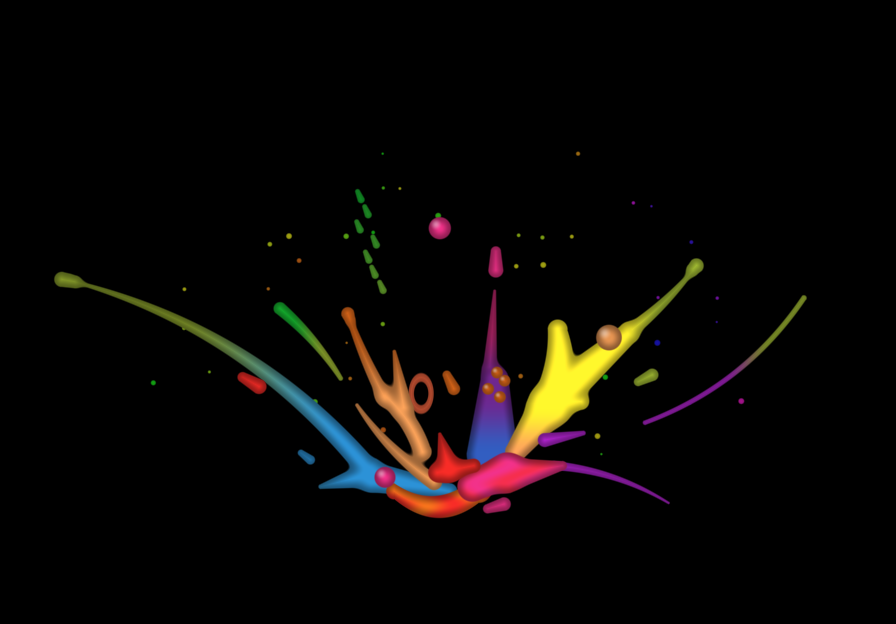
Reproduce this background procedurally as a WebGL 1 fragment shader.

```glsl
precision highp float;
// Glossy rainbow paint splash bursting from a low centre on black.
uniform vec2 u_resolution;

const vec2 CANVAS = vec2(7.68, 5.36); // y runs downwards
const vec3 BLUE = vec3(.16, .53, .78);
const vec3 GREEN = vec3(.08, .7, .18);
const vec3 LIME = vec3(.64, .74, .2);
const vec3 YELLOW = vec3(.97, .9, .16);
const vec3 ORANGE = vec3(.9, .42, .1);
const vec3 PEACH = vec3(.93, .6, .33);
const vec3 RED = vec3(.9, .16, .14);
const vec3 PINK = vec3(.88, .18, .5);
const vec3 VIOLET = vec3(.7, .14, .82);

float hash(vec2 c) {
  return fract(sin(dot(c, vec2(127.1, 311.7))) * 4375.8);
}

// Melts a limb into d; shape holds start radius, end radius, bow
float limb(float d, vec2 p, vec4 ends, vec3 shape) {
  vec2 ab = ends.zw - ends.xy;
  float t = clamp(dot(p - ends.xy, ab) / dot(ab, ab), 0., 1.);
  vec2 bend = vec2(-ab.y, ab.x) * shape.z * 4. * t * (1. - t);
  float e = length(p - ends.xy - ab * t - bend) - mix(shape.x, shape.y, t);
  float h = max(.08 - abs(d - e), 0.);
  return min(d, e) - h * h * 3.;
}

// Rounded paint with a dark rim over the colour below
vec3 paint(vec3 under, float d, vec3 tint) {
  float px = CANVAS.x / u_resolution.x;
  vec3 body = tint * mix(.65, 1.08, smoothstep(0., .09, -d));
  return mix(under, body, smoothstep(px, -px, d));
}

// Disc with a pale highlight
vec3 ball(vec3 col, vec2 p, vec2 c, float r, vec3 tint) {
  col = paint(col, length(p - c) - r, tint);
  float shine = smoothstep(r * .6, 0., length(p - c + r * .35));
  return mix(col, vec3(1.), .4 * shine);
}

// Teardrop with its heavy end along axis
vec3 drop(vec3 col, vec2 p, vec2 c, vec2 axis, vec3 tint) {
  vec3 shape = length(axis) * vec3(.55, .8, 0.);
  return paint(col, limb(9., p, vec4(c - axis, c + axis), shape), tint);
}

// One jittered dot in some cells of a grid
vec3 specks(vec2 p) {
  vec2 cell = floor(p / .24);
  vec2 c = (cell + .25 + .5 * vec2(hash(cell + 7.), hash(cell + 19.))) * .24;
  float shown = step(length((c - vec2(3.9, 2.75)) / vec2(2.8, 1.55)), 1.);
  shown *= step(hash(cell), .2);
  float hue = mix(.3, 2., hash(cell + 31.)) + 3.3 * step(5.2, c.x);
  vec3 tint = clamp(abs(mod(hue + vec3(0., 4., 2.), 6.) - 3.) - 1., .1, .9);
  float r = mix(.008, .025, hash(cell + 43.));
  return shown * paint(vec3(0.), length(p - c) - r, tint);
}

vec3 plume(vec3 col, vec2 p) {
  float d = limb(9., p, vec4(4.24, 2.5, 4.2, 3.15), vec3(.012, .06, 0.));
  d = limb(d, p, vec4(4.24, 3.26, 4.22, 3.9), vec3(.12, .22, 0.));
  vec3 tint = mix(PINK * .85, vec3(.4, .14, .52), smoothstep(2.8, 3.3, p.y));
  tint = mix(tint, vec3(.18, .34, .7), smoothstep(3.4, 3.9, p.y));
  col = paint(col, d, tint);
  for (int i = 0; i < 4; i++) {
    float k = float(i);
    vec2 c = vec2(4.26 + .08 * sin(k * 2.2), 3.2 + .07 * k);
    col = ball(col, p, c, .05, ORANGE);
  }
  return drop(col, p, vec2(4.25, 2.24), vec2(0., .08), PINK);
}

vec3 yellowSplash(vec3 col, vec2 p) {
  float d = limb(9., p, vec4(4.78, 2.83, 4.72, 3.48), vec3(.085, .18, -.07));
  d = limb(d, p, vec4(4.85, 3.33, 5.38, 2.87), vec3(.16, .09, 0.));
  d = limb(d, p, vec4(4.7, 3.45, 4.98, 3.45), vec3(.14, .07, 0.));
  d = limb(d, p, vec4(4.7, 3.5, 4.42, 3.88), vec3(.17, .09, 0.));
  d = limb(d, p, vec4(5.42, 2.83, 5.96, 2.3), vec3(.06, .015, .03));
  d = limb(d, p, vec4(5.94, 2.31, 5.97, 2.28), vec3(.05, .06, 0.));
  vec3 tint = mix(YELLOW, LIME, smoothstep(5.3, 5.7, p.x));
  col = paint(col, d, mix(tint, PEACH, smoothstep(3.5, 3.9, p.y)));
  return ball(col, p, vec2(5.22, 2.9), .11, PEACH * .9);
}

vec3 leftArcs(vec3 col, vec2 p) {
  float d = limb(9., p, vec4(.6, 2.41, 3.15, 4.03), vec3(.014, .1, -.08));
  d = limb(d, p, vec4(.53, 2.4, .64, 2.42), vec3(.065, .05, 0.));
  d = limb(d, p, vec4(3.15, 4.08, 2.75, 4.18), vec3(.11, .02, 0.));
  d = limb(d, p, vec4(3.2, 4.1, 3.85, 4.22), vec3(.13, .07, 0.));
  col = paint(col, d, mix(LIME * .8, BLUE, smoothstep(1.5, 3., p.x)));
  d = limb(9., p, vec4(2.4, 2.65, 2.92, 3.25), vec3(.055, .02, -.04));
  return paint(col, d, mix(GREEN, LIME, smoothstep(2.5, 2.8, p.x)));
}

vec3 orangeHand(vec3 col, vec2 p) {
  float rim = length((p - vec2(3.61, 3.38)) * vec2(1.3, .8)) - .11;
  col = paint(col, abs(rim) - .03, mix(RED, PEACH, .5));
  float d = limb(9., p, vec4(2.99, 2.72, 3.3, 3.42), vec3(.025, .06, .02));
  d = limb(d, p, vec4(2.98, 2.69, 3., 2.74), vec3(.05, .03, 0.));
  d = limb(d, p, vec4(3.3, 3.4, 3.62, 3.88), vec3(.07, .08, -.07));
  d = limb(d, p, vec4(3.38, 3.02, 3.46, 3.5), vec3(.015, .08, 0.));
  d = limb(d, p, vec4(3.06, 3.48, 3.72, 4.14), vec3(.015, .07, .05));
  return paint(col, d, mix(ORANGE, PEACH, smoothstep(2.8, 3.5, p.y)));
}

vec3 base(vec3 col, vec2 p) {
  float swirl = .5 + .5 * sin(p.x * 13. + 2. * sin(p.y * 17.));
  float d = limb(9., p, vec4(3.38, 4.22, 4.1, 4.2), vec3(.07, .12, .2));
  col = paint(col, d, mix(RED, ORANGE, swirl));
  d = limb(9., p, vec4(4.05, 4.18, 4.35, 4.04), vec3(.13, .15, 0.));
  d = limb(d, p, vec4(4.35, 4.08, 4.82, 4.), vec3(.15, .04, 0.));
  col = paint(col, d, mix(PINK, RED, .6 * swirl));
  d = limb(9., p, vec4(3.77, 3.73, 3.85, 4.03), vec3(.015, .11, 0.));
  d = limb(d, p, vec4(3.75, 4.06, 4.06, 4.), vec3(.08, .06, 0.));
  return ball(paint(col, d, RED), p, vec2(3.3, 4.1), .09, PINK);
}

vec3 violetStreaks(vec3 col, vec2 p) {
  float d = limb(9., p, vec4(5.53, 3.63, 6.89, 2.56), vec3(.02, .024, .08));
  col = paint(col, d, mix(VIOLET, LIME, smoothstep(6.2, 6.6, p.x)));
  d = limb(9., p, vec4(4.75, 4., 5.73, 4.32), vec3(.04, .01, -.06));
  d = limb(d, p, vec4(4.67, 3.78, 5., 3.72), vec3(.06, .02, 0.));
  return paint(col, d, VIOLET);
}

vec3 drops(vec3 col, vec2 p) {
  for (int i = 0; i < 7; i++) {
    float k = float(i);
    vec2 c = vec2(3.08 + .025 * k + .06 * sin(k * 2.5), 1.68 + .13 * k);
    col = drop(col, p, c, vec2(.015, .035), mix(GREEN, LIME, k / 9.));
  }
  col = ball(col, p, vec2(3.77, 1.96), .095, PINK);
  col = drop(col, p, vec2(2.15, 3.28), vec2(.07, .04), RED);
  col = drop(col, p, vec2(3.86, 3.28), vec2(.03, .06), ORANGE);
  col = drop(col, p, vec2(2.62, 3.92), vec2(.04, .03), BLUE);
  col = drop(col, p, vec2(5.53, 3.25), vec2(.06, -.03), LIME);
  return drop(col, p, vec2(4.25, 4.35), vec2(.07, -.02), PINK);
}

void main() {
  vec2 uv = gl_FragCoord.xy / u_resolution;
  vec2 p = vec2(uv.x, 1. - uv.y) * CANVAS;
  vec3 col = yellowSplash(plume(specks(p), p), p);
  col = base(violetStreaks(orangeHand(leftArcs(col, p), p), p), p);
  gl_FragColor = vec4(drops(col, p), 1.);
}
```
